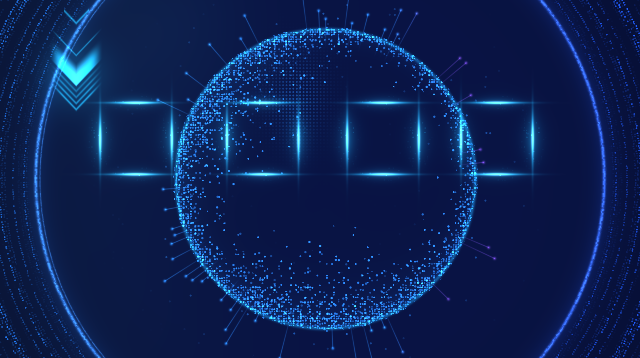
This background is drawn by a WebGL 1 fragment shader. Its source:

```glsl
precision highp float;
// Deep blue panel: particle globe, dotted orbit arcs, four glowing frames and chevrons.
uniform vec2 u_resolution;

#define GLOBE_CENTER vec2(0.016, 0.0)
#define GLOBE_RADIUS 0.418
#define ORBIT_RADIUS 0.794
#define FRAME_HALF 0.100
#define FRAME_Y 0.113
#define CHEVRON_TIP vec2(-0.681, 0.260)
#define DOT_DENSITY 150.0
#define CYAN vec3(0.10, 0.72, 0.86)
#define DOT_BLUE vec3(0.16, 0.52, 0.85)
#define ORBIT_BLUE vec3(0.12, 0.36, 0.95)

const float TAU = 6.28318;

float hash(vec2 p) {
    return fract(sin(dot(p, vec2(127.1, 311.7))) * 43758.5453);
}

// One jittered dot per unit cell, kept with the given chance.
float specks(vec2 g, float chance, float size) {
    vec2 id = floor(g);
    vec2 jitter = vec2(hash(id + 3.1), hash(id + 7.7)) - 0.5;
    float d = length(fract(g) - 0.5 - 0.4 * jitter);
    float shade = 0.3 + 0.7 * hash(id + 19.3);
    return step(1.0 - chance, hash(id)) * shade * (1.0 - smoothstep(size * 0.4, size, d));
}

float gauss(float x, float width) {
    return exp(-x * x / (width * width));
}

// Light streak: x runs along the edge, y across it.
vec3 flare(vec2 q, float spread) {
    float along = q.x / FRAME_HALF;
    float core = gauss(q.y, 0.0032) * gauss(along, 0.85);
    float halo = exp(-abs(q.y) / spread) * gauss(along, 0.62);
    float heart = gauss(q.y, 0.004) * gauss(along, 0.38);
    float sparkle = specks(q * DOT_DENSITY, 0.14, 0.45) * gauss(q.y, spread * 1.3) * gauss(along, 0.5);
    return CYAN * (0.6 * core + 0.5 * halo + 0.5 * sparkle) + vec3(0.4, 0.45, 0.4) * heart;
}

vec3 background(vec2 p) {
    vec3 c = mix(vec3(0.046, 0.104, 0.272), vec3(0.034, 0.076, 0.265), smoothstep(-0.75, 0.0, p.x));
    c += vec3(0.012, 0.035, 0.035) * gauss(length(p - vec2(-0.47, 0.43)), 0.28);
    c *= 1.0 - 0.2 * smoothstep(0.55, 1.05, length(p));
    return c;
}

// Bright inner arcs, then rows of dots outside them.
vec3 orbits(vec2 p) {
    float r = length(p);
    float turn = atan(p.y, p.x) / TAU;
    float row = floor(r * 130.0);
    float outside = smoothstep(0.81, 0.83, r);
    float strength = smoothstep(0.25, 1.0, hash(vec2(row, 4.0)));
    float dots = specks(vec2(turn * 816.0, r * 130.0), 0.75, 0.46) * strength * outside;
    float grain = 0.45 + 0.55 * hash(floor(vec2(turn * 900.0, r * 160.0)));
    float arc = gauss(r - ORBIT_RADIUS, 0.0045) * grain;
    arc += 0.5 * gauss(r - ORBIT_RADIUS + 0.012, 0.002) * grain * step(p.x, 0.0);
    float haze = 0.16 * exp(-abs(r - ORBIT_RADIUS) / 0.025);
    vec3 tint = mix(vec3(0.12, 0.48, 0.9), ORBIT_BLUE, smoothstep(-0.6, 0.6, p.x));
    return tint * (1.0 * dots + 0.8 * arc + haze) + 0.15 * arc;
}

// Particle shell, thick below and at the upper left.
vec3 globe(vec2 q) {
    float r = length(q) / GLOBE_RADIUS;
    vec2 dir = q / max(length(q), 0.001);
    float below = max(-dir.y, 0.0);
    float upperLeft = max(dot(dir, vec2(-0.80, 0.60)), 0.0);
    float thick = 0.045 + 0.11 * below * below + 0.13 * pow(upperLeft, 3.0);
    float shell = exp(-max(1.0 - r, 0.0) / thick) * (1.0 - smoothstep(0.99, 1.025, r));
    float dots = specks(q * DOT_DENSITY, 0.85 * shell, 0.55);
    dots += specks(q * DOT_DENSITY * 0.63 + 31.0, 0.55 * shell, 0.42);
    float stray = specks(q * 75.0, 0.025, 0.3) * gauss(r - 1.0, 0.28);
    vec3 c = DOT_BLUE * (1.1 * dots + 0.6 * stray + 0.14 * shell);
    c += CYAN * 0.3 * gauss(r - 1.0, 0.012);
    // Fine dotted patch inside the shell.
    vec2 cell = fract(q * 105.0) - 0.5;
    float patchMask = gauss(length((q - vec2(-0.08, 0.23)) * vec2(1.0, 0.7)), 0.07);
    c += DOT_BLUE * 0.4 * patchMask * (1.0 - smoothstep(0.15, 0.4, length(cell)));
    return c;
}

// Thin needles around the globe, each ending in a dot.
vec3 needles(vec2 q) {
    float r = length(q);
    float slot = atan(q.y, q.x) / TAU * 150.0;
    float id = floor(slot);
    float across = (fract(slot) - 0.5) * TAU / 150.0 * r;
    vec2 dir = q / max(r, 0.001);
    float chance = 0.12 + 0.5 * smoothstep(0.7, 1.0, dot(dir, vec2(-0.83, -0.56)));
    chance += 0.22 * smoothstep(0.5, 1.0, dir.y);
    float picked = step(1.0 - chance, hash(vec2(id, 2.0)));
    float tip = GLOBE_RADIUS + 0.02 + 0.10 * hash(vec2(id, 5.0));
    float line = gauss(across, 0.0016) * smoothstep(0.36, tip, r) * step(r, tip);
    float bead = gauss(length(vec2(across, r - tip)), 0.004);
    vec3 tint = mix(DOT_BLUE, vec3(0.42, 0.22, 0.62), smoothstep(0.15, 0.35, q.x));
    return tint * picked * (0.4 * line + 0.8 * bead);
}

vec3 frames(vec2 p) {
    vec3 c = vec3(0.0);
    for (int i = 0; i < 4; i++) {
        float n = float(i);
        vec2 q = p - vec2(-0.514 + 0.363 * n - 0.009 * n * n, FRAME_Y);
        for (int s = 0; s < 2; s++) {
            float side = (float(s) * 2.0 - 1.0) * FRAME_HALF;
            c += flare(vec2(q.y, q.x - side), 0.015);
            c += flare(vec2(q.x, q.y - side), 0.009);
        }
    }
    return c;
}

vec3 chevrons(vec2 p) {
    vec2 q = p - CHEVRON_TIP;
    float side = abs(q.x);
    float rise = q.y - 1.05 * side;
    float soft = 1.5 / u_resolution.y;
    float fade = 1.0 - smoothstep(0.035, 0.075, side);
    float body = smoothstep(-soft, soft, rise) * (1.0 - smoothstep(0.02, 0.065, rise));
    float lines = 0.0;
    for (int i = 0; i < 4; i++) {
        lines += gauss(rise + 0.066 - 0.017 * float(i), 0.004) * (0.6 - 0.1 * float(i));
    }
    lines += 0.45 * gauss(rise - 0.085, 0.003) + 0.6 * gauss(rise - 0.175, 0.004) * step(side, 0.035);
    float halo = 0.2 * gauss(length(q - vec2(0.0, 0.03)), 0.09);
    return CYAN * ((body + lines) * fade + halo) + 0.15 * body * gauss(side, 0.025);
}

void main() {
    vec2 p = (gl_FragCoord.xy - 0.5 * u_resolution) / u_resolution.y;
    vec2 q = p - GLOBE_CENTER;
    vec3 color = background(p) + orbits(p) + globe(q) + needles(q);
    color += frames(p) + chevrons(p);
    gl_FragColor = vec4(min(color, 1.0), 1.0);
}
```
